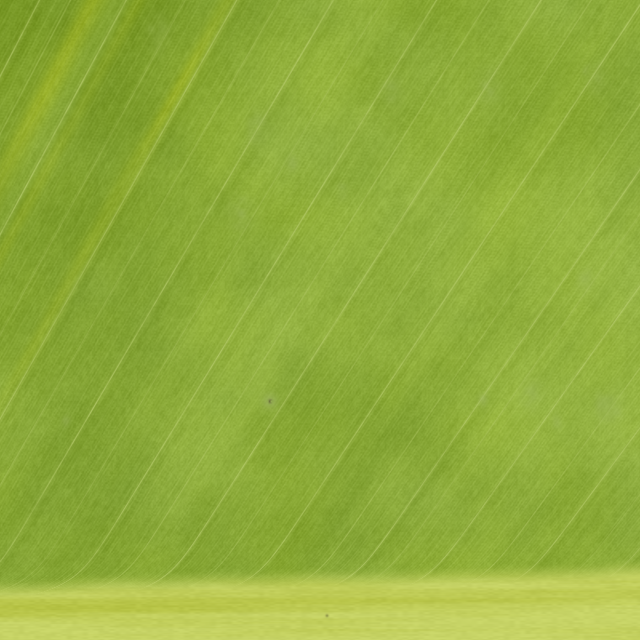
Write a Shadertoy shader that draws this texture.

```glsl
// A broad green leaf blade with slanted, slightly fanning veins above a pale midrib.
// Blade points map to a "vein coordinate" that is constant along each vein; veins,
// streaks and ribbing are functions of it, with noise for mottling and smudges.

const float VEIN_SPACING = 0.137;
const vec3 BLADE_DARK  = vec3(0.500, 0.625, 0.185);
const vec3 BLADE_LIGHT = vec3(0.600, 0.715, 0.260);
const vec3 VEIN_PALE   = vec3(0.72, 0.80, 0.43);
const vec3 STREAK_GOLD = vec3(0.66, 0.73, 0.14);
const vec3 SMUDGE_GREY = vec3(0.62, 0.71, 0.38);
const vec3 RIB_PALE    = vec3(0.78, 0.83, 0.40);
const vec3 RIB_GOLD    = vec3(0.70, 0.75, 0.24);
const vec3 SPECK_BROWN = vec3(0.36, 0.36, 0.18);

float hash(vec2 p) {
    return fract(sin(dot(p, vec2(127.1, 311.7))) * 43758.5453);
}

float noise(vec2 p) {
    vec2 cell = floor(p), f = fract(p);
    f = f * f * (3.0 - 2.0 * f);
    return mix(mix(hash(cell), hash(cell + vec2(1, 0)), f.x),
               mix(hash(cell + vec2(0, 1)), hash(cell + vec2(1, 1)), f.x), f.y);
}

float fbm(vec2 p) {
    float sum = 0.0, weight = 0.5;
    for (int i = 0; i < 4; i++) {
        sum += weight * noise(p);
        p = p * 2.03 + 17.0;
        weight *= 0.5;
    }
    return sum / 0.9375;
}

float bell(float d, float width) {
    return exp(-d * d / (width * width));
}

// Straightens the veins: they fan out with height and sweep left at the midrib.
float veinCoord(vec2 p) {
    float h = p.y - 0.10;
    float sweep = 0.10 * exp(-max(p.y - 0.06, 0.0) / 0.02);
    return (p.x + sweep - 0.59 * h) / (1.0 + 0.18 * h);
}

// Signed distance to the nearest of a row of unevenly spaced veins.
float veinOffset(float u, float spacing, float jitter) {
    float id = floor(u / spacing + 0.5);
    return u - (id + jitter * (hash(vec2(id, 3.7)) - 0.5)) * spacing;
}

vec3 bladeColor(vec2 p, float u, float pixel) {
    // Mottling: broad patches, with a little drawn out along the veins
    float tone = 0.32 * fbm(vec2(u * 28.0, p.y * 4.0)) + 0.68 * fbm(p * 6.0 + 3.0);
    tone += 0.24 * (p.x - 0.5) * p.y;
    vec3 color = mix(BLADE_DARK, BLADE_LIGHT, smoothstep(0.15, 0.85, tone));
    color.b += 0.05 * (fbm(p * 9.0 + 31.0) - 0.5);

    // Darker and golden streaks on the upper left
    float left = smoothstep(-0.05, -0.24, u);
    float lift = smoothstep(0.15, 0.75, p.y);
    color -= 0.05 * left * lift * noise(vec2(u * 42.0, p.y * 2.0));
    float gold = bell(u + 0.15, 0.013) + 0.7 * bell(u + 0.27, 0.010) + bell(u + 0.33, 0.018);
    gold *= 0.5 + 0.7 * noise(vec2(u * 60.0, p.y * 7.0));
    color = mix(color, STREAK_GOLD, 0.48 * gold * lift);

    // Fine ribbing and sharp grain
    color += 0.008 * sin(u * 1250.0 + 2.0 * noise(p * 20.0));
    color += 0.030 * (noise(vec2(u * 300.0, p.y * 70.0)) - 0.5);
    color += 0.040 * (noise(p * 400.0) - 0.5) + 0.020 * (noise(p * 150.0) - 0.5);

    // Veins in three ranks, broken by wear, with a faint shaded flank
    float width = max(0.0013, 0.6 * pixel);
    float major = veinOffset(u, VEIN_SPACING, 0.20);
    float minor = veinOffset(u + 0.5 * VEIN_SPACING, VEIN_SPACING, 0.30);
    float fine = veinOffset(u, VEIN_SPACING / 9.0, 0.6);
    float wear = 0.35 + 0.4 * noise(vec2(u * 8.0, p.y * 14.0))
               + 0.4 * noise(vec2(u * 90.0, p.y * 110.0));
    color -= 0.014 * bell(major - 0.009, 0.008);
    color = mix(color, VEIN_PALE, 0.10 * bell(major, 0.005));
    color = mix(color, VEIN_PALE, 0.68 * wear * bell(major, width));
    color = mix(color, VEIN_PALE, 0.38 * wear * bell(minor, width));
    return mix(color, VEIN_PALE, 0.12 * wear * bell(fine, width));
}

// Pale smudges scattered over the blade
float smudges(vec2 p) {
    float sum = 0.0;
    for (int i = 0; i < 16; i++) {
        float k = float(i);
        vec2 center = vec2(hash(vec2(k, 1.3)), 0.3 + 0.65 * hash(vec2(k, 5.1)));
        float radius = mix(0.008, 0.022, hash(vec2(k, 8.9)));
        sum += 0.4 * bell(length((p - center) * vec2(1.2, 0.8)), radius);
    }
    return sum * (0.3 + noise(p * 90.0));
}

vec3 midribColor(vec2 p) {
    float grain = fbm(vec2(p.x * 4.0, p.y * 130.0));
    float groove = bell(p.y - 0.050 - 0.018 * p.x, 0.016) * mix(0.8, 0.4, p.x);
    vec3 color = mix(RIB_PALE, RIB_GOLD, clamp(groove + 0.8 * (grain - 0.4), 0.0, 1.0));
    return color + 0.04 * (noise(p * vec2(120.0, 380.0)) - 0.5);
}

void mainImage(out vec4 fragColor, in vec2 fragCoord) {
    vec2 p = fragCoord / iResolution.xy;
    float pixel = 1.0 / iResolution.y;

    vec3 color = bladeColor(p, veinCoord(p), pixel);
    color = mix(color, SMUDGE_GREY, min(smudges(p), 0.6));

    // One pale scar on the blade with a dark core
    float scar = length(p - vec2(0.422, 0.373));
    color = mix(color, SMUDGE_GREY, 0.7 * bell(scar, 0.012));
    color = mix(color, SPECK_BROWN, 0.8 * bell(scar, 0.0035) * noise(p * 330.0));

    // Midrib rising gently to the right, fading softly into the blade
    float ribTop = 0.078 + 0.027 * p.x + 0.006 * (noise(vec2(p.x * 12.0, 2.0)) - 0.5);
    color = mix(color, midribColor(p), smoothstep(0.022, -0.014, p.y - ribTop));
    color = mix(color, SPECK_BROWN, 0.5 * bell(length(p - vec2(0.511, 0.038)), 0.0025));

    fragColor = vec4(clamp(color, 0.0, 1.0), 1.0);
}
```
